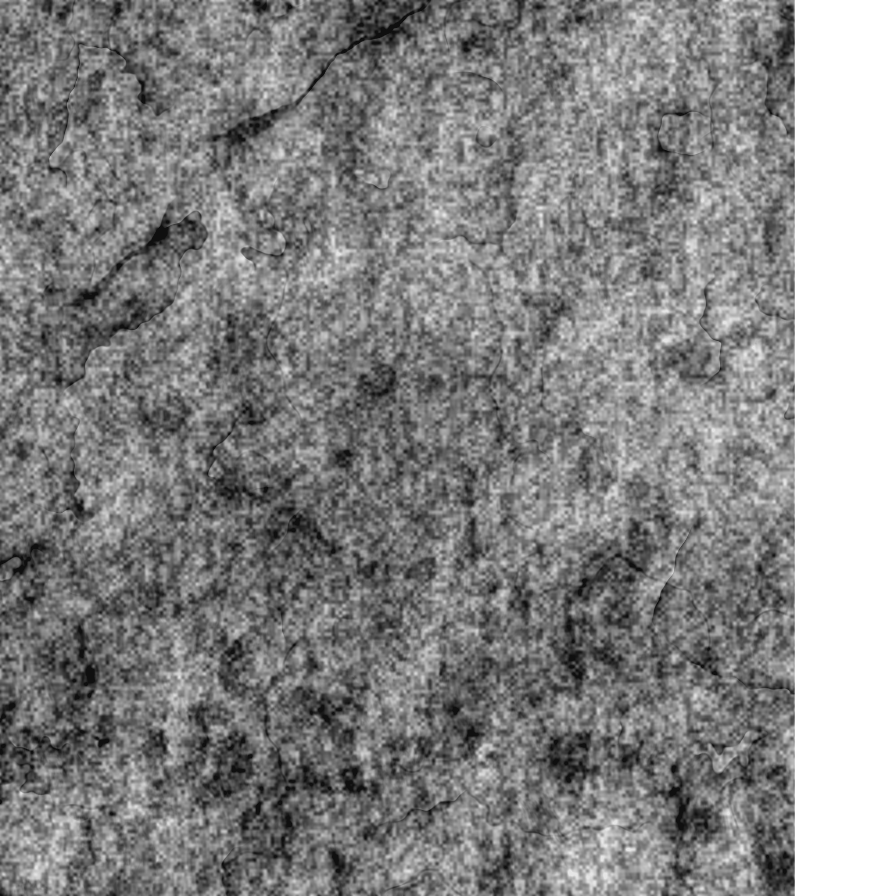
This texture is drawn by a WebGL 1 fragment shader. Its source:

```glsl
precision highp float;
uniform vec2 u_resolution;

float hash(vec2 p) {
  return fract(sin(dot(p, vec2(127.1, 311.7))) * 43758.5453);
}

float noise(vec2 p) {
  vec2 i = floor(p), f = fract(p);
  f = f * f * (3.0 - 2.0 * f);
  return mix(mix(hash(i), hash(i + vec2(1, 0)), f.x),
             mix(hash(i + vec2(0, 1)), hash(i + vec2(1, 1)), f.x), f.y);
}

float fbm(vec2 p) {
  float sum = 0.0, amp = 0.516;
  for (int i = 0; i < 5; i++) {
    sum += amp * noise(p);
    p = mat2(1.6, 1.2, -1.2, 1.6) * p + 17.3;
    amp *= 0.5;
  }
  return sum;
}

// Rough surface, stretched along steep strata
float height(vec2 p) {
  vec2 q = mat2(0.95, -0.3, 0.3, 0.95) * p;
  return fbm(q * vec2(17.0, 11.0) + 3.0);
}

float blob(vec2 p, vec2 center, vec2 size) {
  vec2 d = (p - center) / size;
  return exp(-dot(d, d));
}

// Broken lips: sharp on one side, fading shadow on the other
float ledges(vec2 p) {
  float f = fract(fbm(p * 6.0 + 41.0) * 4.0);
  float shadow = exp(-f * 11.0) * (1.0 - smoothstep(0.96, 1.0, f)) + smoothstep(0.96, 1.0, f);
  float leftBias = 0.12 * (1.0 - smoothstep(0.1, 0.5, p.x));
  return shadow * smoothstep(0.5, 0.68, fbm(p * 8.0 + 9.0) + leftBias);
}

float cracks(vec2 p, float seed) {
  float d = abs(fbm(p * 4.5 + seed) - 0.5);
  return (1.0 - smoothstep(0.0, 0.011, d)) * smoothstep(0.48, 0.62, noise(p * 9.0 + seed));
}

// Diagonal fault in the upper left, with a soft shadow below it
float fault(vec2 p) {
  float d = (p.y - 0.66 - 0.72 * p.x) * 0.81;
  d += 0.045 * (1.0 - smoothstep(0.16, 0.21, p.x));
  d += 0.05 * (fbm(p * 13.0) - 0.5);
  float width = 0.003 + 0.02 * smoothstep(0.35, 0.75, noise(p * 14.0 + 5.0));
  float core = smoothstep(-width, -width * 0.4, d) * (1.0 - smoothstep(0.0, 0.004, d));
  float soft = exp(-abs(d) * 45.0);
  float span = smoothstep(0.06, 0.13, p.x) * (1.0 - smoothstep(0.46, 0.52, p.x));
  return span * (0.24 * core * smoothstep(0.25, 0.5, noise(p * 11.0)) + 0.13 * soft);
}

void main() {
  vec2 p = gl_FragCoord.xy / u_resolution;
  vec2 w = p + 0.05 * (vec2(fbm(p * 7.0), fbm(p * 7.0 + 31.0)) - 0.5);

  // Broad tones and stains
  float tone = 0.52 + 0.36 * (fbm(p * 4.0 + 12.0) - 0.5);
  tone -= 0.16 * blob(w, vec2(0.56, 0.23), vec2(0.06, 0.05));
  tone -= 0.10 * blob(w, vec2(0.36, 0.12), vec2(0.14, 0.09));
  tone -= 0.07 * blob(w, vec2(0.32, 0.37), vec2(0.22, 0.05));
  tone -= 0.12 * blob(w, vec2(0.06, 0.25), vec2(0.07, 0.05));
  tone -= 0.14 * blob(w, vec2(0.40, 0.97), vec2(0.05, 0.04));
  tone += 0.09 * blob(w, vec2(0.82, 0.63), vec2(0.12, 0.05));
  tone += 0.08 * blob(w, vec2(0.12, 0.07), vec2(0.12, 0.08));
  tone += 0.06 * blob(w, vec2(0.06, 0.47), vec2(0.12, 0.12));

  // Relief lit from the upper left, stronger near the bottom
  float relief = height(w) - height(w + vec2(-0.0035, 0.0035));
  float pits = smoothstep(0.56, 0.74, fbm(w * vec2(34.0, 24.0) + 7.0));
  float rough = mix(1.4, 1.0, smoothstep(0.1, 0.38, p.y));
  float shade = tone + rough * (2.1 * relief - 0.17 * pits);

  // Mineral grain
  shade += 0.36 * (noise(p * 250.0) - 0.5) + 0.24 * (noise(p * 121.0 + 8.0) - 0.5);

  // Fractures
  shade -= 0.27 * ledges(w) + 0.13 * cracks(p, 23.0) + 0.11 * cracks(p, 67.0);
  shade -= fault(p);

  // Blank margin on the right
  float rock = clamp((0.887 - p.x) * u_resolution.x + 0.5, 0.0, 1.0);
  gl_FragColor = vec4(vec3(mix(1.0, clamp(shade, 0.06, 0.9), rock)), 1.0);
}
```
